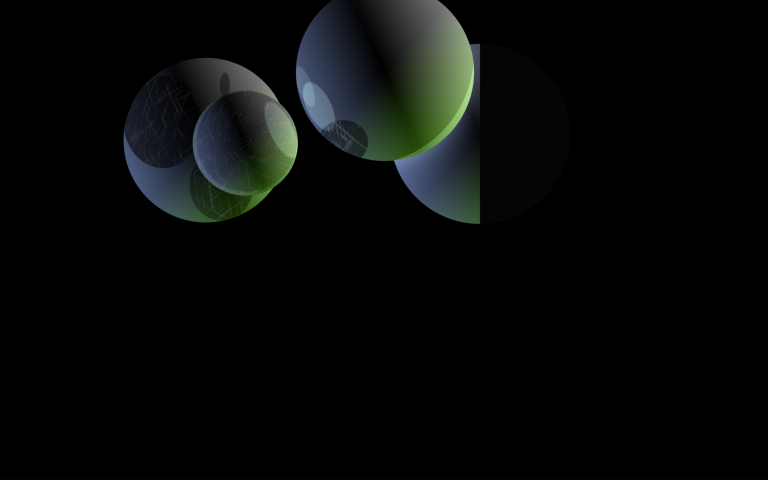
Give the GLSL for this background, as a WebGL 1 fragment shader.

```glsl
precision highp float;
// Four glossy spheres on black, lit by blue, green and grey side lights.
// Each is a disc shaded by its normal, then overlaid with elliptical
// reflections, bright crescents and finely scratched shadow patches.
uniform vec2 u_resolution;

// Light directions (in the view plane) and colours
const vec2 BLUE_DIR = vec2(-0.94, -0.35);
const vec2 GREEN_DIR = vec2(0.75, -0.66);
const vec2 GREY_DIR = vec2(0.90, 0.43);
const vec3 BLUE_LIGHT = vec3(0.30, 0.36, 0.50);
const vec3 GREEN_LIGHT = vec3(0.18, 0.36, 0.04);
const vec3 GREY_LIGHT = vec3(0.50);

// Spheres: centre x, centre y, radius, in canvas heights
const vec3 LEFT_BALL = vec3(0.429, 0.708, 0.1715);
const vec3 SMALL_BALL = vec3(0.511, 0.702, 0.1095);
const vec3 TOP_BALL = vec3(0.802, 0.850, 0.1855);
const vec3 RIGHT_BALL = vec3(1.000, 0.721, 0.1875);

const float SHADE_EDGE = 1.0;     // x where the right sphere falls dark
const vec3 SHADE_COLOR = vec3(0.019, 0.019, 0.017);
const vec3 GLINT = vec3(0.14, 0.17, 0.15);
const vec3 BOUNCE = vec3(0.16, 0.18, 0.24);
const float BOUNCE_REACH = 0.025;
const vec3 FLOOR_COLOR = vec3(0.04, 0.0, 0.015);
const float FLOOR_HEIGHT = 0.006;
const float SCRATCH_GAIN = 0.09;

float pixel;  // one pixel in canvas heights

float hash(vec2 p) {
  vec3 q = fract(vec3(p.xyx) * 0.1031);
  q += dot(q, q.yzx + 33.33);
  return fract((q.x + q.y) * q.z);
}

float noise(vec2 p) {
  vec2 i = floor(p), f = fract(p);
  f *= f * (3.0 - 2.0 * f);
  return mix(mix(hash(i), hash(i + vec2(1, 0)), f.x),
             mix(hash(i + vec2(0, 1)), hash(i + vec2(1, 1)), f.x), f.y);
}

float inside(float dist) {
  return 1.0 - smoothstep(-0.75 * pixel, 0.75 * pixel, dist);
}

// Position on a sphere, with its rim at length 1
vec2 local(vec2 p, vec3 ball) { return (p - ball.xy) / ball.z; }

float disc(vec2 p, vec3 ball) { return inside(length(p - ball.xy) - ball.z); }

// Tilted ellipse mask in sphere coordinates
float ellipse(vec2 n, vec2 centre, vec2 halfSize, float tilt, float radius) {
  vec2 d = n - centre;
  float c = cos(tilt), s = sin(tilt);
  vec2 q = vec2(c * d.x + s * d.y, c * d.y - s * d.x);
  return inside((length(q / halfSize) - 1.0) * min(halfSize.x, halfSize.y) * radius);
}

vec3 lit(vec2 n) {
  return BLUE_LIGHT * max(dot(n, BLUE_DIR), 0.0)
       + GREEN_LIGHT * max(dot(n, GREEN_DIR), 0.0)
       + GREY_LIGHT * max(dot(n, GREY_DIR), 0.0);
}

// Layers of thin, gently bent streaks at different angles
float scratches(vec2 n) {
  float sum = 0.0;
  for (int i = 0; i < 3; i++) {
    float a = 0.5 + 0.9 * float(i);
    vec2 q = vec2(cos(a) * n.x + sin(a) * n.y, cos(a) * n.y - sin(a) * n.x);
    q.y += 0.25 * q.x * q.x;
    sum += smoothstep(0.72, 0.95, noise(q * vec2(4.0, 55.0) + 19.0 * float(i)));
  }
  return sum * SCRATCH_GAIN;
}

vec3 rightBall(vec2 p) {
  float gap = max(length(p - TOP_BALL.xy) - TOP_BALL.z, 0.0);
  vec3 color = lit(local(p, RIGHT_BALL)) + BOUNCE * exp(-gap / BOUNCE_REACH);
  return mix(SHADE_COLOR, color, inside(p.x - SHADE_EDGE));
}

vec3 topBall(vec2 p) {
  vec2 n = local(p, TOP_BALL);
  float r = TOP_BALL.z;
  vec3 color = lit(n);
  float patchMask = ellipse(n, vec2(-0.47, -0.79), vec2(0.28, 0.25), 0.0, r);
  color = mix(color, color * 0.5 + scratches(n), patchMask);
  color += 0.6 * GLINT * ellipse(n, vec2(-0.90, -0.16), vec2(0.08, 0.24), 0.36, r);
  color += GLINT * ellipse(n, vec2(-0.74, -0.39), vec2(0.135, 0.30), 0.47, r);
  float crescent = 1.0 - inside((length(n - vec2(-0.258, 0.213)) - 1.258) * r);
  return color + GLINT * crescent;
}

vec3 leftBall(vec2 p) {
  vec2 n = local(p, LEFT_BALL);
  float r = LEFT_BALL.z, streaks = scratches(n);
  vec3 color = lit(n);
  color = mix(color, color * 0.4 + 0.5 * streaks, ellipse(n, vec2(-0.52, 0.22), vec2(0.48, 0.56), 0.0, r));
  color = mix(color, color * 0.6 + 0.6 * streaks, ellipse(n, vec2(0.19, -0.545), vec2(0.39, 0.43), 0.0, r));
  return color * (1.0 - 0.4 * ellipse(n, vec2(0.23, 0.667), vec2(0.06, 0.15), 0.0, r));
}

vec3 smallBall(vec2 p) {
  vec2 n = local(p, SMALL_BALL);
  vec3 color = lit(n) * 0.85 + 0.4 * scratches(n);
  color += 0.8 * GLINT * ellipse(n, vec2(0.686, 0.248), vec2(0.22, 0.58), 0.45, SMALL_BALL.z);
  return color + 0.5 * GLINT * smoothstep(0.93, 0.98, length(n - vec2(0.03, 0.03)));
}

void main() {
  pixel = 1.0 / u_resolution.y;
  vec2 p = (gl_FragCoord.xy - 0.5 * u_resolution) * pixel + vec2(0.8, 0.5);
  vec3 color = FLOOR_COLOR * inside(p.y - FLOOR_HEIGHT);
  color = mix(color, rightBall(p), disc(p, RIGHT_BALL));
  color = mix(color, topBall(p), disc(p, TOP_BALL));
  color = mix(color, leftBall(p), disc(p, LEFT_BALL));
  color = mix(color, smallBall(p), disc(p, SMALL_BALL));
  gl_FragColor = vec4(color, 1.0);
}
```
